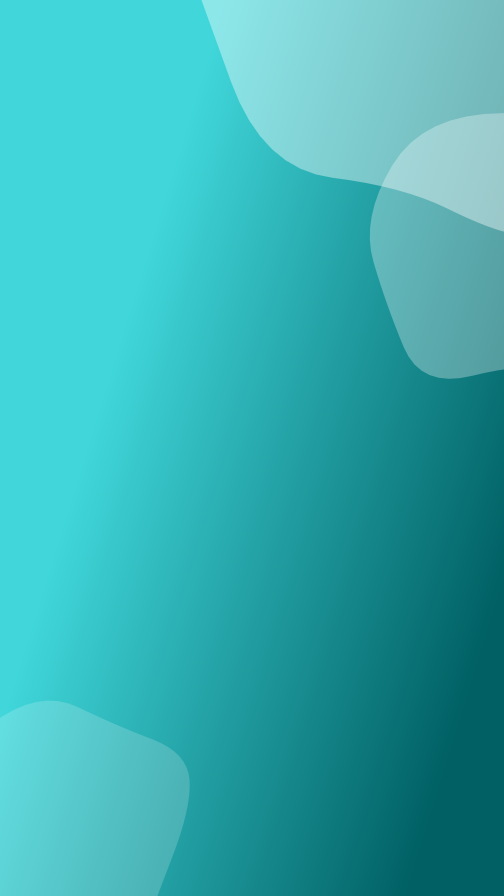
This background is drawn by a Shadertoy shader. Its source:

```glsl
const int CORNERS = 8;
const int STEPS = 8;

// Point on the quadratic B-spline arc pulled towards corner b
vec2 arcPoint(vec2 a, vec2 b, vec2 c, float t) {
    return mix(mix((a + b) * 0.5, b, t), mix(b, (b + c) * 0.5, t), t);
}

// Signed distance to a closed, smooth outline; negative inside
float blobDistance(vec2 p, vec2 corners[CORNERS]) {
    float nearest = 1e4;
    float side = 1.0;
    for (int i = 0; i < CORNERS; i++) {
        vec2 a = corners[i];
        vec2 b = corners[(i + 1) % CORNERS];
        vec2 c = corners[(i + 2) % CORNERS];
        vec2 start = arcPoint(a, b, c, 0.0);
        for (int k = 1; k <= STEPS; k++) {
            vec2 end = arcPoint(a, b, c, float(k) / float(STEPS));
            vec2 edge = end - start;
            vec2 toP = p - start;
            vec2 gap = toP - edge * clamp(dot(toP, edge) / dot(edge, edge), 0.0, 1.0);
            nearest = min(nearest, dot(gap, gap));

            // Each crossing of a horizontal ray flips the side
            bool spans = (start.y > p.y) != (end.y > p.y);
            if (spans && toP.x < edge.x * toP.y / edge.y) side = -side;
            start = end;
        }
    }
    return side * sqrt(nearest);
}

// Lay a translucent white blob over a colour
vec3 addBlob(vec3 color, vec2 p, vec2 corners[CORNERS], float opacity) {
    float pixel = 9.0 / iResolution.x;
    float cover = clamp(0.5 - blobDistance(p, corners) / pixel, 0.0, 1.0);
    return mix(color, vec3(1.0), opacity * cover);
}

void mainImage(out vec4 fragColor, in vec2 fragCoord) {
    // Canvas spans 9 by 16 units
    vec2 p = fragCoord / iResolution.xy * vec2(9.0, 16.0);

    // Slanted turquoise to deep teal gradient
    float shade = clamp(0.1215 * p.x - 0.0377 * p.y + 0.114, 0.0, 1.0);
    vec3 color = mix(vec3(0.25, 0.84, 0.855), vec3(0.0, 0.376, 0.39), shade);

    // Large blob along the top
    color = addBlob(color, p, vec2[CORNERS](
        vec2(3.0, 17.67), vec2(3.56, 16.1), vec2(4.69, 12.98), vec2(7.19, 12.67),
        vec2(8.79, 11.88), vec2(9.58, 11.77), vec2(10.83, 13.92), vec2(10.83, 17.67)), 0.4);

    // Overlapping blob on the right
    color = addBlob(color, p, vec2[CORNERS](
        vec2(10.44, 13.98), vec2(7.56, 13.98), vec2(6.44, 12.1), vec2(6.9, 10.54),
        vec2(7.52, 9.06), vec2(9.35, 9.52), vec2(10.83, 9.33), vec2(11.67, 11.83)), 0.3);

    // Faint blob in the lower left
    color = addBlob(color, p, vec2[CORNERS](
        vec2(-1.02, 2.42), vec2(0.69, 3.71), vec2(2.08, 3.04), vec2(3.35, 2.56),
        vec2(3.42, 1.58), vec2(2.71, -0.25), vec2(2.29, -1.5), vec2(-1.67, -1.5)), 0.18);

    fragColor = vec4(color, 1.0);
}
```
